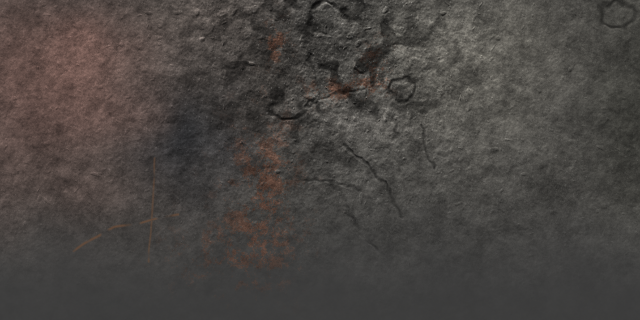
Reproduce this texture procedurally as a Shadertoy shader.

```glsl
// Weathered metal and stone wall: warm left, olive right, smooth dark base.
// Soft colour pools carry an even grain and a noise relief with lumps and
// cracks, lit from above; patchy rust and thin scratches finish it.

float hash(vec2 p) {
    vec3 q = fract(vec3(p.xyx) * 0.1031);
    q += dot(q, q.yzx + 33.33);
    return fract((q.x + q.y) * q.z);
}

float noise(vec2 p) {
    vec2 i = floor(p), f = fract(p);
    f = f * f * (3.0 - 2.0 * f);
    return mix(mix(hash(i), hash(i + vec2(1, 0)), f.x),
               mix(hash(i + vec2(0, 1)), hash(i + vec2(1, 1)), f.x), f.y);
}

// Layered noise with mean 0.5; a higher gain is grainier
float fbm(vec2 p, float gain) {
    float sum = 0.0, total = 0.0, amp = 1.0;
    for (int i = 0; i < 5; i++) {
        sum += amp * noise(p);
        total += amp;
        p = mat2(1.62, 1.22, -1.22, 1.62) * p + 7.3;
        amp *= gain;
    }
    return sum / total;
}

vec2 warp(vec2 p, float scale, float amount) {
    return p + amount * (vec2(noise(p * scale), noise(p * scale + 31.0)) - 0.5);
}

// Soft elliptical pool, 1 at its centre
float pool(vec2 p, vec2 centre, vec2 radius) {
    vec2 q = (p - centre) / radius;
    return exp(-dot(q, q));
}

float line(vec2 p, vec2 a, vec2 b, float width) {
    vec2 d = b - a;
    float along = clamp(dot(p - a, d) / dot(d, d), 0.0, 1.0);
    return 1.0 - smoothstep(0.0, width, length(p - a - d * along));
}

float ring(vec2 p, vec2 centre, vec2 radius) {
    float dist = abs(length((p - centre) / radius) - 1.0) * min(radius.x, radius.y);
    return 1.0 - smoothstep(0.0, 0.012, dist);
}

// Scattered bumps, one at most per cell
float pebbles(vec2 p, float scale, float density) {
    vec2 cell = floor(p * scale);
    vec2 centre = 0.35 + 0.3 * vec2(hash(cell + 3.7), hash(cell + 9.1));
    float radius = 0.14 + 0.18 * hash(cell + 17.3);
    float bump = 1.0 - smoothstep(radius * 0.3, radius, length(fract(p * scale) - centre));
    return bump * step(hash(cell), density);
}

// Worn cracks and dents of the central slabs
float cracks(vec2 p) {
    vec2 q = warp(warp(p, 15.0, 0.03), 55.0, 0.014);
    float c = line(q, vec2(1.05, 0.56), vec2(1.20, 0.44), 0.011);
    c = max(c, line(q, vec2(1.20, 0.44), vec2(1.25, 0.33), 0.010));
    c = max(c, line(q, vec2(1.04, 0.42), vec2(1.17, 0.22), 0.012));
    c = max(c, 0.6 * line(q, vec2(0.95, 0.44), vec2(1.18, 0.41), 0.009));
    c = max(c, line(q, vec2(0.95, 0.68), vec2(1.15, 0.74), 0.011));
    c = max(c, line(q, vec2(0.97, 0.82), vec2(1.00, 0.72), 0.010));
    c = max(c, line(q, vec2(1.31, 0.60), vec2(1.36, 0.48), 0.010));
    c = max(c, ring(q, vec2(1.03, 0.94), vec2(0.065, 0.055)));
    c = max(c, ring(q, vec2(1.22, 0.60), vec2(0.018, 0.03)));
    c = max(c, ring(q, vec2(1.26, 0.72), vec2(0.035, 0.04)));
    c = max(c, ring(q, vec2(0.89, 0.66), vec2(0.05, 0.035)));
    c = max(c, ring(q, vec2(1.93, 0.96), vec2(0.05, 0.035)));
    return c * smoothstep(0.1, 0.55, noise(p * 19.0 + 3.0));
}

float height(vec2 p) {
    vec2 bent = warp(p, 38.0, 0.025);
    return 1.1 * fbm(p * 11.0, 0.66) + 0.2 * pebbles(bent, 12.0, 0.4)
         + 0.1 * pebbles(bent + 5.0, 31.0, 0.3) - 0.2 * cracks(p);
}

vec3 baseColour(vec2 p) {
    vec3 c = vec3(0.25, 0.245, 0.235);
    c = mix(c, vec3(0.35, 0.275, 0.255), 0.9 * pool(p, vec2(0.10, 0.72), vec2(0.48, 0.40)));
    c = mix(c, vec3(0.47, 0.36, 0.33), 0.7 * pool(p, vec2(0.27, 0.83), vec2(0.20, 0.14)));
    c = mix(c, vec3(0.36, 0.33, 0.31), 0.6 * pool(p, vec2(0.62, 0.92), vec2(0.18, 0.20)));
    c = mix(c, vec3(0.37, 0.36, 0.335), 0.9 * pool(p, vec2(1.50, 0.82), vec2(0.36, 0.32)));
    c = mix(c, vec3(0.33, 0.32, 0.305), 0.7 * pool(p, vec2(1.14, 0.63), vec2(0.14, 0.10)));
    c = mix(c, vec3(0.16, 0.165, 0.175), 0.85 * pool(p, vec2(0.60, 0.56), vec2(0.15, 0.17)));
    c = mix(c, vec3(0.18, 0.17, 0.16), 0.7 * pool(p, vec2(0.80, 0.73), vec2(0.18, 0.16)));
    return mix(c, vec3(0.20, 0.20, 0.18), 0.6 * pool(p, vec2(2.02, 0.68), vec2(0.15, 0.45)));
}

float rustAmount(vec2 p) {
    float area = pool(p, vec2(0.82, 0.44), vec2(0.13, 0.22)) + pool(p, vec2(1.06, 0.72), vec2(0.12, 0.04));
    area += pool(p, vec2(1.17, 0.80), vec2(0.06, 0.09)) + pool(p, vec2(0.86, 0.87), vec2(0.05, 0.08));
    area += 0.6 * pool(p, vec2(0.72, 0.20), vec2(0.22, 0.12));
    area = min(area, 1.0);
    return area * smoothstep(0.46, 0.68, fbm(p * 28.0 + 4.0, 0.8) + 0.2 * area - 0.13);
}

void mainImage(out vec4 fragColor, in vec2 fragCoord) {
    vec2 p = fragCoord / iResolution.xy * vec2(2.0, 1.0);
    float above = smoothstep(0.04, 0.45, p.y + 0.12 * (fbm(p * 5.0, 0.55) - 0.5));
    float centre = pool(p, vec2(1.03, 0.84), vec2(0.42, 0.36));

    // Colour pools with cloudy stains and even grain, fading into the base
    vec3 colour = baseColour(warp(p, 8.0, 0.10));
    float grain = fbm(p * 32.0, 0.85) - 0.5;
    colour *= 0.83 + 0.5 * fbm(p * 7.0 + 11.0, 0.65) + (0.75 + 0.5 * centre) * grain;
    colour = mix(vec3(0.235), colour, 0.12 + 0.88 * above);
    colour = mix(colour, vec3(0.38, 0.25, 0.195) * (1.0 + grain), 0.7 * rustAmount(p));
    colour *= 1.0 - 0.5 * centre * smoothstep(0.58, 0.8, noise(warp(p, 40.0, 0.03) * 24.0));

    // Relief, strongest in the upper centre
    float relief = (0.3 + 0.7 * centre) * (0.06 + 0.94 * above);
    float shade = height(p) - height(p + vec2(-0.0014, 0.0037));
    colour *= clamp(1.0 + 5.0 * relief * shade, 0.4, 1.8);
    colour *= 1.0 - 0.3 * cracks(p) * above;

    // Pale mineral grains and thin rusty scratches
    colour += 0.12 * relief * pebbles(p + 2.0, 75.0, 0.12);
    vec2 q = warp(p, 14.0, 0.012);
    float scratch = line(q, vec2(0.23, 0.22), vec2(0.36, 0.285), 0.007);
    scratch = max(scratch, line(q, vec2(0.36, 0.285), vec2(0.56, 0.33), 0.007));
    scratch = max(scratch, 0.7 * line(q, vec2(0.485, 0.50), vec2(0.465, 0.18), 0.006));
    colour = mix(colour, vec3(0.42, 0.30, 0.22), 0.7 * scratch * smoothstep(0.1, 0.5, noise(p * 40.0)));
    fragColor = vec4(colour, 1.0);
}
```
